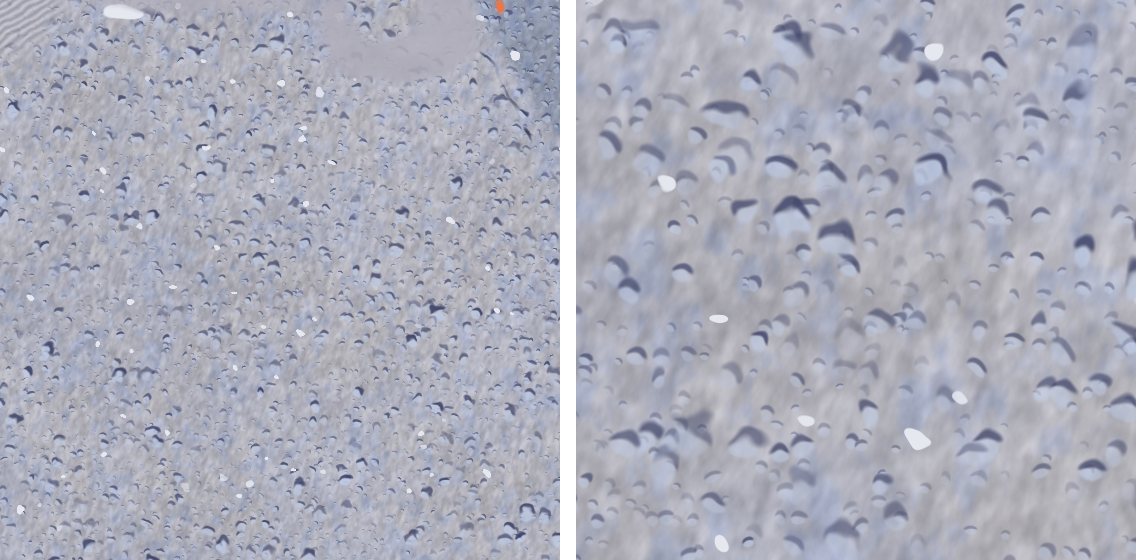
Left, the full canvas; right, a detail of the centre.
Give the GLSL for this texture, as a Shadertoy shader.

```glsl
// Weathered grey-lavender ground strewn with small pebbles that have dark blue upper rims.

const vec3 GROUND = vec3(0.695, 0.695, 0.735);
const vec3 BLUE_TINT = vec3(0.62, 0.66, 0.77);
const vec3 RIM = vec3(0.25, 0.27, 0.41);
const vec3 PALE_BLUE = vec3(0.75, 0.80, 0.90);
const vec3 WHITE_STONE = vec3(0.90, 0.91, 0.94);
const vec3 FILM = vec3(0.69, 0.68, 0.73);
const vec3 ORANGE = vec3(0.90, 0.47, 0.30);

float hash(vec2 p) {
    return fract(sin(dot(p, vec2(127.1, 311.7))) * 43758.5);
}

float noise(vec2 p) {
    vec2 i = floor(p), f = fract(p);
    f = f * f * (3.0 - 2.0 * f);
    return mix(mix(hash(i), hash(i + vec2(1, 0)), f.x),
               mix(hash(i + vec2(0, 1)), hash(i + vec2(1, 1)), f.x), f.y);
}

float fbm(vec2 p) {
    float sum = 0.0, weight = 0.5;
    for (int i = 0; i < 4; i++) {
        sum += weight * noise(p);
        p = mat2(1.6, 1.2, -1.2, 1.6) * p + 7.3;
        weight *= 0.5;
    }
    return sum / 0.9375;
}

vec2 rotate(vec2 p, float angle) {
    float c = cos(angle), s = sin(angle);
    return vec2(c * p.x - s * p.y, s * p.x + c * p.y);
}

// Soft ellipse: 1 inside, 0 outside
float ellipse(vec2 p, vec2 center, vec2 radius, float softness) {
    return 1.0 - smoothstep(1.0 - softness, 1.0 + softness, length((p - center) / radius));
}

// Scattered pebbles: x = dark upper rim, y = lit body
vec2 pebbles(vec2 uv, float cells, float chance, float seed) {
    vec2 result = vec2(0.0);
    vec2 grid = uv * cells;
    vec2 warp = vec2(noise(uv * 95.0 + seed), noise(uv * 95.0 + seed + 40.0)) - 0.5;
    for (int y = -1; y <= 1; y++)
    for (int x = -1; x <= 1; x++) {
        vec2 cell = floor(grid) + vec2(x, y);
        vec2 key = cell + seed * 17.0;
        float clump = 0.45 + 1.1 * noise(cell / cells * 8.0 + seed);
        if (hash(key) > chance * clump) continue;
        vec2 jitter = vec2(hash(key + 3.1), hash(key + 5.7));
        float size = mix(0.17, 0.38, pow(hash(key + 9.2), 1.4));
        vec2 radius = size * vec2(1.0, mix(0.7, 1.3, hash(key + 12.4)));
        vec2 d = rotate(grid - cell - jitter, mix(-0.4, 0.75, hash(key + 15.8))) / radius;
        d += warp * 0.75;
        float outer = 1.0 - smoothstep(0.75, 1.15, length(d));
        float inner = 1.0 - smoothstep(0.65, 1.05, length(d + vec2(0.1, 0.55)));
        float strength = mix(0.3, 1.0, hash(key + 21.3));
        float rim = outer * (1.0 - inner) * smoothstep(-0.2, 0.3, d.y);
        result = max(result, vec2(rim, outer * inner) * strength);
    }
    return result;
}

vec3 addPebbles(vec3 color, vec2 layer, float rimAmount, float bodyAmount) {
    color = mix(color, PALE_BLUE, layer.y * bodyAmount);
    return mix(color, RIM, layer.x * rimAmount);
}

// Mottled soil with fine grain stretched along a steep slant
vec3 ground(vec2 uv) {
    vec2 slanted = rotate(uv, 0.35);
    float grain = fbm(slanted * vec2(120.0, 65.0)) - 0.5;
    float speck = noise(slanted * vec2(200.0, 130.0) + 31.0) - 0.5;
    float broad = fbm(uv * 6.0 + 11.0) - 0.5;
    float blue = smoothstep(0.48, 0.78, fbm(uv * vec2(60.0, 42.0) + 50.0));
    vec3 color = mix(GROUND, BLUE_TINT, blue * 0.65);
    color += vec3(0.012, 0.004, -0.012) * (noise(uv * 14.0) * 2.0 - 1.0);
    return color + grain * 0.19 + speck * 0.07 + broad * 0.07;
}

void mainImage(out vec4 fragColor, in vec2 fragCoord) {
    vec2 uv = fragCoord / iResolution.xy;
    vec2 wobble = uv + 0.025 * (vec2(fbm(uv * 16.0), fbm(uv * 16.0 + 9.0)) - 0.5);

    // Region masks
    float film = ellipse(wobble, vec2(0.71, 0.95), vec2(0.145, 0.10), 0.12);
    film *= 1.0 - ellipse(wobble, vec2(0.685, 0.985), vec2(0.065, 0.055), 0.3);
    film = max(film, 0.8 * ellipse(wobble, vec2(0.36, 1.01), vec2(0.24, 0.03), 0.3));
    float crackX = mix(0.84, 1.0, (0.94 - wobble.y) / 0.27);
    float corner = smoothstep(0.02, 0.06, wobble.x - crackX);
    float ripples = ellipse(wobble, vec2(0.0, 1.0), vec2(0.11, 0.10), 0.3);

    // Ground and three pebble sizes
    vec3 color = ground(uv);
    color = mix(color, color * vec3(0.82, 0.86, 0.91), corner);
    color = addPebbles(color, pebbles(uv, 72.0, 0.45, 1.0), 0.42, 0.45);
    color = addPebbles(color, pebbles(uv, 42.0, 0.42, 2.0), 0.75, 0.6);
    color = addPebbles(color, pebbles(uv, 27.0, 0.42, 3.0), 0.95, 0.75);
    color = addPebbles(color, pebbles(uv, 55.0, 0.7, 4.0), corner * 0.7, corner * 0.5);

    // Sparse white stones and one larger pale slab
    float white = pebbles(uv, 34.0, 0.05, 6.0).y;
    white = max(white, ellipse(wobble, vec2(0.22, 0.975), vec2(0.035, 0.014), 0.35));
    color = mix(color, WHITE_STONE, smoothstep(0.15, 0.6, white));

    // Smooth film, slanted ripples, broken crack and an orange fleck
    color = mix(color, FILM + 0.05 * (fbm(uv * vec2(12.0, 25.0)) - 0.5), film * 0.9);
    float wave = sin(dot(wobble, vec2(-260.0, 420.0)));
    color = mix(color, GROUND + wave * vec3(0.10, 0.09, 0.07), ripples * 0.8);
    float crack = 1.0 - smoothstep(0.001, 0.005, abs(wobble.x - crackX));
    crack *= smoothstep(0.65, 0.68, uv.y) * (1.0 - smoothstep(0.92, 0.95, uv.y));
    color = mix(color, RIM * 0.8, crack * smoothstep(0.35, 0.65, noise(uv * 28.0)));
    color = mix(color, ORANGE, ellipse(wobble, vec2(0.892, 0.987), vec2(0.009, 0.012), 0.35));

    fragColor = vec4(clamp(color, 0.0, 1.0), 1.0);
}
```
